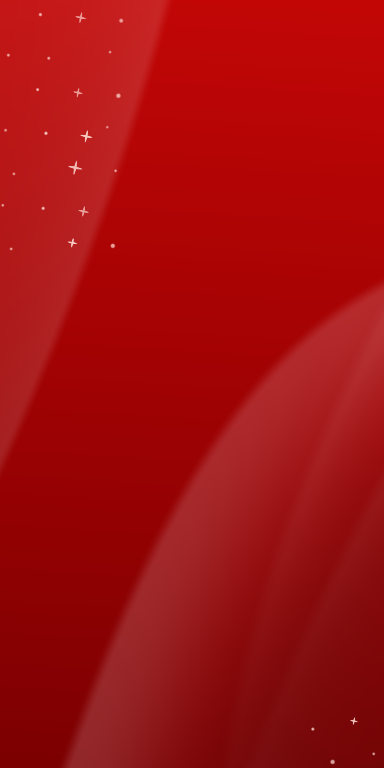
A WebGL 2 fragment shader for this background:

```glsl
#version 300 es
precision highp float;
// Red backdrop: a vertical gradient under a pale veil at the upper left and a
// folded lobe at the lower right. Each sheet is a curve whose soft edge fades
// inwards; hashed dots and four-pointed sparkles are scattered on top.
#define VEIL_GLOW 0.08
#define VEIL_BLUR 0.017
#define LOBE_GLOW 0.145
#define LOBE_BLUR 0.020
#define LOBE_DEPTH 0.27
#define FOLD_GLOW 0.065
#define FOLD_DEPTH 0.12
#define SPARKLES 26
#define CORNER_SPARKLES 4
#define SPARKLE_TILT 0.2

uniform vec2 u_resolution;
out vec4 fragColor;

const vec3 TOP_RED = vec3(0.76, 0.025, 0.025);
const vec3 MID_RED = vec3(0.63, 0.008, 0.012);
const vec3 LOW_RED = vec3(0.49, 0.0, 0.005);
const vec3 SPARKLE_TINT = vec3(1.0, 0.87, 0.84);

vec2 hash2(float n) {
    return fract(sin(vec2(n * 12.99, n * 78.23) + 1.7) * 4375.85);
}

// Smooth coverage of a shape whose inside has positive distance.
float cover(float dist, float blur) {
    return smoothstep(-blur, blur, dist);
}

// Signed distance to the left of the curved veil edge.
float veilDistance(vec2 p) {
    float t = p.y - 0.776;
    float edge = t * (0.452 - 0.0773 * t);
    return (edge - p.x) * 0.93;
}

// Signed distance below the arched lobe edge, corrected by its slope.
float lobeDistance(vec2 p) {
    float s = p.x - 0.169;
    float arch = s * (2.93 - 2.2 * s + 0.6 * s * s);
    float slope = 2.93 - 4.4 * s + 1.8 * s * s;
    return (arch - p.y) / sqrt(1.0 + slope * slope);
}

// Highlight that starts at a slanted crease and fades to its right.
float fold(vec2 p, float foot, float lean, float bend) {
    float crease = foot + p.y * (lean + bend * p.y);
    float d = (p.x - crease) * 0.92;
    return cover(d, 0.025) * exp(-max(d, 0.0) / FOLD_DEPTH);
}

// A round dot or a tapered four-pointed star.
float sparkle(vec2 q, float size, bool pointed, float pixel) {
    if (!pointed) return 1.0 - smoothstep(size - pixel, size + pixel, length(q));
    float c = cos(SPARKLE_TILT), s = sin(SPARKLE_TILT);
    q = abs(mat2(c, s, -s, c) * q);
    float along = max(q.x, q.y), across = min(q.x, q.y);
    float halfWidth = 0.13 * max(size - along, 0.0);
    float arm = 1.0 - smoothstep(halfWidth, halfWidth + pixel, across);
    return arm * (1.0 - smoothstep(size - pixel, size + pixel, along));
}

void main() {
    // The canvas spans one unit across and two units up.
    vec2 p = gl_FragCoord.xy / u_resolution * vec2(1.0, 2.0);
    float pixel = 1.0 / u_resolution.x;

    // Slightly tilted base gradient
    float height = clamp(p.y + 0.06 * (p.x - 0.5), 0.0, 2.0);
    vec3 color = mix(LOW_RED, MID_RED, min(height, 1.0));
    color = mix(color, TOP_RED, max(height - 1.0, 0.0));

    // Upper left veil
    float veil = veilDistance(p);
    float veilLight = 0.05 + VEIL_GLOW * exp(-max(veil, 0.0) / 0.22);
    color = mix(color, vec3(1.0), cover(veil, VEIL_BLUR) * veilLight);

    // Lower right lobe with two inner folds
    float lobe = lobeDistance(p);
    float depth = max(lobe, 0.0) / LOBE_DEPTH;
    float folds = fold(p, 0.586, 0.162, 0.158) + fold(p, 0.651, 0.385, 0.1);
    float rise = 0.45 + 0.55 * smoothstep(0.0, 0.8, p.y);
    float lobeLight = 0.015 + LOBE_GLOW * exp(-depth * depth) + FOLD_GLOW * folds * rise;
    float inside = cover(lobe, LOBE_BLUR);
    color *= 1.0 - 0.1 * inside * smoothstep(0.2, 0.7, lobe);
    color = mix(color, vec3(1.0, 0.97, 1.0), inside * lobeLight);

    // Scattered sparkles: a large upper group and a small corner group
    for (int i = 0; i < SPARKLES; i++) {
        float n = float(i) + 1.0;
        vec2 spread = fract(n * vec2(0.7549, 0.5698));
        vec2 kind = hash2(n);
        bool corner = i >= SPARKLES - CORNER_SPARKLES;
        vec2 center = corner ? vec2(0.79, 0.0) + spread * vec2(0.21, 0.15)
                             : vec2(0.0, 1.27) + spread * vec2(0.37, 0.70);
        bool pointed = i % 4 == 1;
        float size = pointed ? mix(0.008, 0.018, kind.x) : mix(0.0025, 0.0055, kind.x);
        float light = sparkle(p - center, size, pointed, pixel);
        color = mix(color, SPARKLE_TINT, light * mix(0.65, 0.9, kind.y));
    }

    fragColor = vec4(color, 1.0);
}
```
